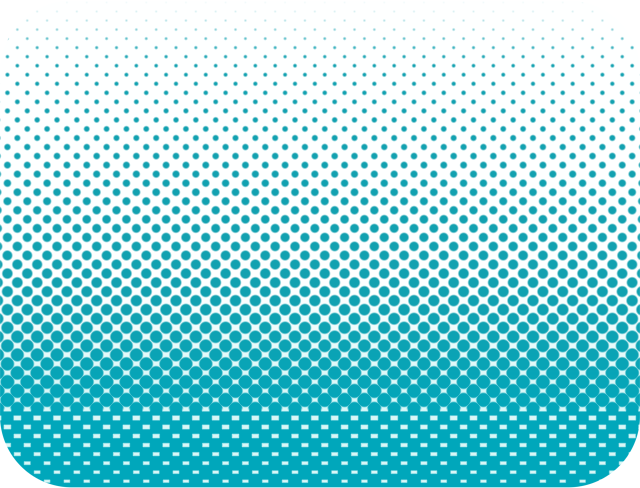
Reproduce this background procedurally as a WebGL 2 fragment shader.

```glsl
#version 300 es
precision highp float;
// Teal halftone gradient: dots grow downward until only small pale gaps remain, in a rounded panel.
uniform vec2 u_resolution;
out vec4 fragColor;

// The canvas is measured as 768 by 585 units, with y running downward.
const vec2 CANVAS = vec2(768.0, 585.0);
const vec2 HALF_PITCH = vec2(11.9, 10.83);

// Offset in units from the nearest point of a rectangular lattice
vec2 latticeOffset(vec2 cell, vec2 shift) {
    return (mod(cell + shift + 1.0, 2.0) - 1.0) * HALF_PITCH;
}

float boxDistance(vec2 p, vec2 halfSize, float corner) {
    vec2 d = abs(p) - halfSize + corner;
    return length(max(d, 0.0)) + min(max(d.x, d.y), 0.0) - corner;
}

// Soft coverage of a shape from its signed distance
float coverage(float dist, float softness) {
    return 1.0 - smoothstep(-softness, softness, dist);
}

void main() {
    vec2 uv = gl_FragCoord.xy / u_resolution;
    vec2 p = vec2(uv.x, 1.0 - uv.y) * CANVAS;
    float pixel = CANVAS.x / u_resolution.x;
    vec2 cell = (p - vec2(32.7, 219.5)) / HALF_PITCH;

    vec3 white = vec3(0.995, 1.0, 1.0);
    vec3 paleGap = vec3(0.85, 0.97, 0.97);
    vec3 teal = mix(vec3(0.07, 0.63, 0.69), vec3(0.0, 0.655, 0.735),
                    smoothstep(330.0, 540.0, p.y));

    // Staggered dots, fading out toward the top
    float dotDistance = min(length(latticeOffset(cell, vec2(0.0))),
                            length(latticeOffset(cell, vec2(1.0))));
    float radius = min(0.7 + 0.0166 * p.y, 8.5);
    float dots = coverage(dotDistance - radius, max(1.4, 0.8 * pixel));
    dots *= smoothstep(-12.0, 85.0, p.y);

    // Shrinking rectangular gaps in the solid lower band
    float fall = clamp((p.y - 495.0) / 85.0, 0.0, 1.0);
    vec2 gapSize = mix(vec2(4.5, 2.9), vec2(3.6, 1.7), fall);
    float gapDistance = min(
        boxDistance(latticeOffset(cell, vec2(1.0, 0.0)), gapSize, 0.8),
        boxDistance(latticeOffset(cell, vec2(0.0, 1.0)), gapSize, 0.8));
    float solid = 1.0 - coverage(gapDistance, max(1.2, 0.8 * pixel));

    float ink = mix(dots, solid, smoothstep(487.0, 493.0, p.y));
    vec3 paper = mix(white, paleGap, smoothstep(330.0, 480.0, p.y));
    vec3 color = mix(paper, teal, ink);

    // Rounded panel on white
    float panel = boxDistance(p - CANVAS * 0.5, CANVAS * 0.5 - vec2(0.0, 0.8), 86.0);
    color = mix(vec3(1.0), color, coverage(panel, 0.7 * pixel));
    fragColor = vec4(color, 1.0);
}
```
